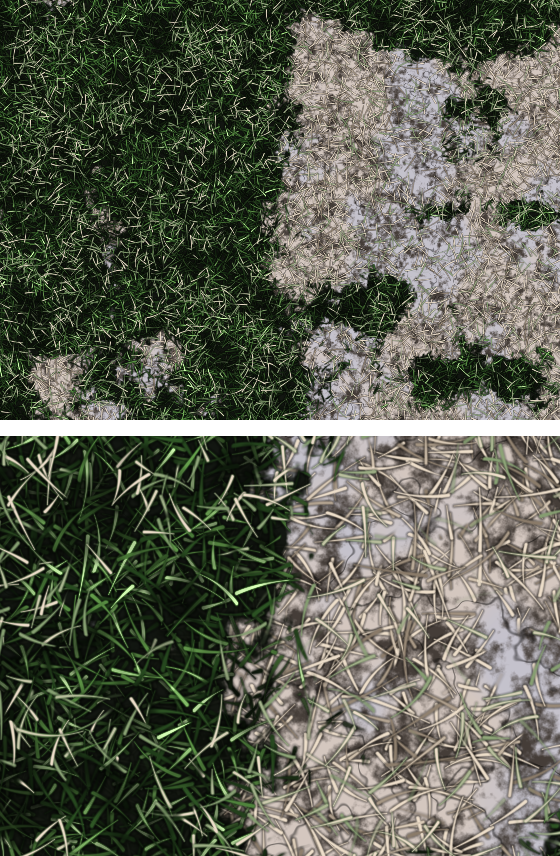
Top: the whole. Bottom: its middle third, enlarged.
Write a Shadertoy shader that draws this texture.

```glsl
// Worn lawn from above: dark tangled grass thinning into pale, straw-littered soil.
// Noise and a few soft regions set the turf cover; jittered grids of nearly
// straight blades are layered over it, from deep shaded ones to bright dry ones.

const vec3 SHADE = vec3(0.035, 0.052, 0.030);
const vec3 DEEP_GREEN = vec3(0.10, 0.19, 0.08);
const vec3 LEAF_GREEN = vec3(0.24, 0.38, 0.18);
const vec3 PALE_GREEN = vec3(0.52, 0.62, 0.44);
const vec3 STRAW = vec3(0.93, 0.87, 0.79);
const vec3 DRY_BROWN = vec3(0.54, 0.48, 0.41);
const vec3 SOIL_DARK = vec3(0.27, 0.24, 0.22);
const vec3 SOIL_PALE = vec3(0.83, 0.78, 0.75);
const vec3 SOIL_BLUE = vec3(0.77, 0.76, 0.80);

vec4 hash4(vec2 p) {
    vec4 h = fract(p.xyxy * vec4(0.1031, 0.1030, 0.0973, 0.1099));
    h += dot(h, h.wzxy + 33.33);
    return fract((h.xxyz + h.yzzw) * h.zywx);
}

float noise(vec2 p) {
    vec2 i = floor(p), f = fract(p);
    f = f * f * (3.0 - 2.0 * f);
    vec2 e = vec2(0.0, 1.0);
    return mix(mix(hash4(i).x, hash4(i + e.yx).x, f.x),
               mix(hash4(i + e.xy).x, hash4(i + e.yy).x, f.x), f.y);
}

float fbm(vec2 p) {
    float sum = 0.0, gain = 0.5;
    for (int i = 0; i < 4; i++) {
        sum += gain * noise(p);
        p = mat2(1.6, 1.2, -1.2, 1.6) * p + 17.3;
        gain *= 0.55;
    }
    return sum / 1.01;
}

float blob(vec2 p, vec2 centre, vec2 radius) {
    vec2 d = (p - centre) / radius;
    return exp(-dot(d, d));
}

// Bareness of the ground: broad worn region, regrown tufts, ragged edges.
float bareness(vec2 p) {
    float ragged = 1.7 * (fbm(p * 8.0 + 4.0) - 0.5) + 0.6 * (fbm(p * 28.0 + 13.0) - 0.5);
    p += 0.13 * (vec2(fbm(p * 7.0 + 31.0), fbm(p * 7.0 + 52.0)) - 0.5);
    float bare = smoothstep(0.54, 0.84, p.x) * (1.0 - smoothstep(0.76, 0.98, p.y));
    bare += 0.65 * blob(p, vec2(0.77, 0.87), vec2(0.08, 0.10));
    bare += 0.45 * blob(p, vec2(0.22, 0.11), vec2(0.30, 0.11));
    bare -= 0.85 * blob(p, vec2(0.92, 0.28), vec2(0.13, 0.06));
    bare -= 0.85 * blob(p, vec2(1.14, 0.08), vec2(0.22, 0.09));
    bare -= 0.65 * blob(p, vec2(1.23, 0.51), vec2(0.18, 0.03));
    bare -= 0.60 * blob(p, vec2(1.09, 0.73), vec2(0.15, 0.06));
    return bare + ragged;
}

// One layer of blades. Returns coverage, cast shadow, random tone.
vec3 blades(vec2 p, float cell, float width, float density, float seed) {
    float soft = max(0.0011, 0.6 / iResolution.y) / cell;
    float w = width / cell;
    vec2 turn = vec2(cos(seed), sin(seed));
    vec2 q = mat2(turn.x, turn.y, -turn.y, turn.x) * p / cell + seed * 7.31 + 90.0;
    vec2 home = floor(q);
    vec3 result = vec3(0.0);
    for (int j = -1; j <= 1; j++)
    for (int i = -1; i <= 1; i++) {
        vec2 id = home + vec2(i, j);
        vec4 r = hash4(id + seed * 31.7);
        float present = smoothstep(0.0, 0.08, density - r.w);
        float angle = 6.2832 * r.z;
        vec2 along = vec2(cos(angle), sin(angle));
        vec2 d = q - id - r.xy;
        vec2 l = vec2(dot(d, along), dot(d, vec2(-along.y, along.x)));
        l.y += (fract(r.z * 23.0) - 0.5) * 0.45 * l.x * l.x;
        float reach = 0.35 + 0.60 * fract(r.x * 13.0);
        float taper = w * (1.0 - 0.7 * smoothstep(-reach, reach, l.x));
        float dist = length(vec2(max(abs(l.x) - reach, 0.0), l.y)) - taper;
        float mask = present * (1.0 - smoothstep(-soft, soft, dist));
        float shadow = present * (1.0 - smoothstep(0.0, 1.8 * w, dist));
        result.x = max(result.x, mask);
        result.y = max(result.y, shadow);
        result.z = mix(result.z, fract(r.y * 17.0), mask);
    }
    return result;
}

vec3 soil(vec2 p, float blueness) {
    float grain = 0.5 * fbm(p * 38.0) + 0.5 * fbm(p.yx * 110.0 + 7.0);
    vec3 col = mix(SOIL_DARK, mix(SOIL_PALE, SOIL_BLUE, blueness), smoothstep(0.30, 0.58, grain));
    float crack = abs(fbm(p * 16.0 + 9.0) - 0.5);
    return col * mix(0.6, 1.0, smoothstep(0.0, 0.016, crack));
}

void mainImage(out vec4 fragColor, in vec2 fragCoord) {
    vec2 p = fragCoord / iResolution.y;
    float cover = 1.0 - smoothstep(0.15, 0.80, bareness(p));
    float dryness = smoothstep(0.36, 0.66, fbm(p * 11.0 + 21.0));
    float blueness = smoothstep(0.46, 0.64, fbm(p * 6.0 + 40.0));
    float light = mix(0.55, 1.45, smoothstep(0.30, 0.68, fbm(p * 22.0 + 80.0)));

    // Soil with loose straw
    vec3 col = soil(p, blueness);
    for (int i = 0; i < 5; i++) {
        float k = float(i);
        vec3 b = blades(p, 0.024 + 0.003 * k, 0.0014, 0.85 - 0.5 * blueness, 3.0 + k);
        col *= 1.0 - 0.34 * b.y;
        col = mix(col, mix(DRY_BROWN, STRAW, smoothstep(0.0, 0.5, b.z)), b.x);
    }

    // Shaded turf floor, broken up where the cover is thin
    float rim = cover + 1.0 * (fbm(p * 60.0 + 5.0) - 0.5);
    col = mix(col, SHADE, 0.95 * smoothstep(0.35, 0.70, rim));

    // Green blades, brighter towards the top layers
    for (int i = 0; i < 8; i++) {
        float k = float(i);
        vec3 b = blades(p, 0.018 + 0.0015 * k, 0.0018, 0.85 * cover, 11.0 + k);
        vec3 green = mix(DEEP_GREEN, LEAF_GREEN, smoothstep(0.1, 0.6, b.z));
        green = mix(green, PALE_GREEN, smoothstep(0.58, 0.9, b.z));
        col *= 1.0 - 0.32 * b.y;
        col = mix(col, green * light * mix(0.45, 1.15, k / 7.0), b.x);
    }

    // Dry blades caught in the turf
    for (int i = 0; i < 4; i++) {
        float k = float(i);
        float density = cover * (0.12 + 0.42 * dryness) + 0.20 * (1.0 - cover);
        vec3 b = blades(p, 0.021 + 0.003 * k, 0.0014, density, 23.0 + k);
        col *= 1.0 - 0.28 * b.y;
        col = mix(col, mix(PALE_GREEN, STRAW, smoothstep(0.1, 0.8, b.z)), b.x);
    }
    fragColor = vec4(clamp(col, 0.0, 1.0), 1.0);
}
```
